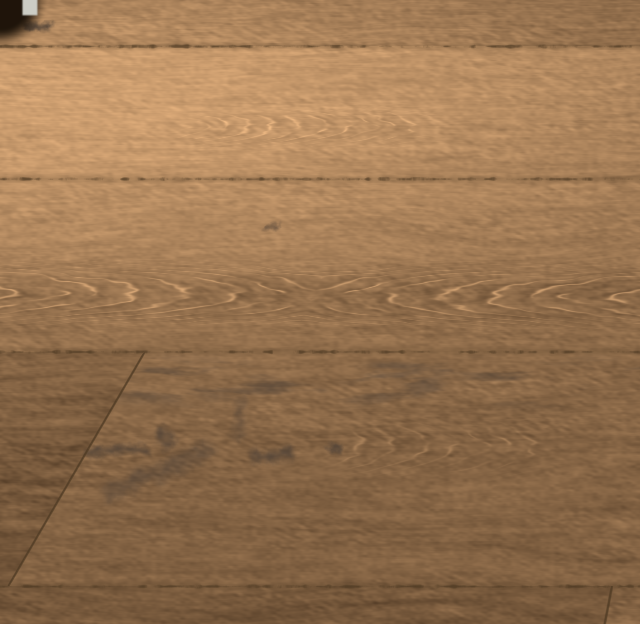
Reproduce this texture procedurally as a WebGL 1 fragment shader.

```glsl
precision highp float;
// Oak plank floor in perspective: canvas points are projected to floor
// coordinates (along the board, across the rows), then seams, grain noise,
// cathedral growth rings, dark stains and a warm glow set one wood tone.
uniform vec2 u_resolution;

const vec2 VANISHING = vec2(1.457, -1.541);  // x, depth measured down from the top
const float ROW_SCALE = 13.893;
const float ROW_SHIFT = 8.6;
const float BOARD_LENGTH = 1.5;
const vec3 WOOD_DARK = vec3(0.40, 0.295, 0.195);
const vec3 WOOD_LIGHT = vec3(0.86, 0.665, 0.47);
const vec3 SEAM_COLOR = vec3(0.31, 0.23, 0.14);
const vec3 STAIN_COLOR = vec3(0.30, 0.25, 0.21);
const vec3 SHADOW_COLOR = vec3(0.12, 0.08, 0.04);
const vec3 LEG_COLOR = vec3(0.80, 0.80, 0.77);

float hash(vec2 p) {
  vec3 q = fract(vec3(p.xyx) * 0.1031);
  q += dot(q, q.yzx + 33.33);
  return fract((q.x + q.y) * q.z);
}

float noise(vec2 p) {
  vec2 cell = floor(p), f = fract(p);
  f = f * f * (3.0 - 2.0 * f);
  return mix(mix(hash(cell), hash(cell + vec2(1.0, 0.0)), f.x),
             mix(hash(cell + vec2(0.0, 1.0)), hash(cell + 1.0), f.x), f.y);
}

float fbm(vec2 p) {
  float sum = 0.0, weight = 0.53;
  for (int i = 0; i < 4; i++) {
    sum += weight * noise(p);
    p = p * 2.03 + 17.3;
    weight *= 0.5;
  }
  return sum;
}

// Nested parabolic rings pointing to +x: thin pale lines with a dark trailing edge.
float cathedral(vec2 q, float spacing, float bend, float halfWidth) {
  float wobble = noise(q * vec2(30.0, 20.0) + 40.0) - 0.5
               + 0.4 * noise(q * vec2(90.0, 55.0) + 70.0);
  float t = fract((q.x + bend * q.y * q.y) / spacing + 0.7 * wobble);
  float pale = exp(-110.0 * (t - 0.45) * (t - 0.45));
  float dark = exp(-30.0 * (t - 0.7) * (t - 0.7));
  float fade = exp(-q.y * q.y / (halfWidth * halfWidth));
  float wear = smoothstep(0.1, 0.8, noise(q * vec2(45.0, 40.0) + 9.0));
  return fade * (0.23 * pale * wear - 0.06 * dark);
}

// Soft mark along the segment a-b.
float smudge(vec2 p, vec2 a, vec2 b, float radius) {
  vec2 ab = b - a;
  float h = clamp(dot(p - a, ab) / dot(ab, ab), 0.0, 1.0);
  return 1.0 - smoothstep(0.0, radius, length(p - a - ab * h));
}

float span(float lo, float hi, float soft, float x) {
  return smoothstep(lo - soft, lo + soft, x) * (1.0 - smoothstep(hi - soft, hi + soft, x));
}

void main() {
  vec2 p = gl_FragCoord.xy / u_resolution.y;
  p.y = 1.0 - p.y;
  float pixel = 1.0 / u_resolution.y;

  // Projection to the floor, and the board under this point.
  float depth = p.y - VANISHING.y;
  float along = (p.x - VANISHING.x) / depth;
  float across = ROW_SHIFT - ROW_SCALE / depth;
  float row = floor(across), v = across - row;
  float joint = along + 0.582 - 0.39 * (row - 2.0);
  float board = floor(joint / BOARD_LENGTH);
  float darkBoard = mod(board, 2.0);

  // Warm light from the upper left, tone per board.
  vec2 glow = p - vec2(0.1, 0.13);
  float tone = 0.507 + 0.30 * exp(-0.7 * glow.x * glow.x - 8.0 * glow.y * glow.y);
  tone -= 0.045 * darkBoard + 0.09 * step(row, -0.5);

  // Wavy streaks, short fibres and fine slanted pores in patches.
  vec2 grain = vec2(along, across) + vec2(7.3, 3.1) * (board + 3.0) + 20.0;
  grain.y += 0.09 * (noise(grain * vec2(7.0, 4.0)) - 0.5);
  tone += (0.08 + 0.07 * darkBoard) * (fbm(grain * vec2(10.0, 28.0)) - 0.5);
  tone += 0.10 * (fbm(grain * vec2(42.0, 62.0)) - 0.5);
  vec2 slant = vec2(p.x + 2.0 * p.y, p.y - 0.45 * p.x);
  float patchy = smoothstep(0.3, 0.7, fbm(grain * vec2(8.0, 9.0)));
  tone += (0.04 + 0.06 * patchy) * (noise(slant * vec2(45.0, 190.0)) - 0.5);
  tone += 0.05 * (noise(p * vec2(130.0, 230.0)) - 0.5);

  // Growth rings; the middle row mirrors about its blank centre.
  vec2 arcs = vec2(along + 0.456, across - 0.637);
  tone += 0.6 * cathedral(arcs, 0.022, 3.5, 0.10) * span(-0.2, 0.01, 0.03, arcs.x);
  vec2 flame = vec2(along + 0.474, across - 1.700 - 0.04 * (along + 0.474));
  tone -= 0.03 * exp(-60.0 * flame.y * flame.y);
  float flameFade = smoothstep(0.0, 0.055, abs(flame.x) + 0.7 * abs(flame.y));
  tone += flameFade * cathedral(vec2(-abs(flame.x), flame.y), 0.037, 6.0, 0.12);
  vec2 eye = vec2(along + 0.267, across - 2.444);
  tone += 0.55 * cathedral(eye, 0.021, 3.5, 0.08) * span(-0.135, 0.01, 0.015, eye.x);
  vec3 color = mix(WOOD_DARK, WOOD_LIGHT, (tone - 0.40) / 0.46);

  // Stains, feathered and broken by noise.
  vec2 w = p + 0.022 * (vec2(fbm(p * 50.0), fbm(p * 50.0 + 31.0)) - 0.5);
  float stain = smudge(w, vec2(0.18, 0.789), vec2(0.327, 0.722), 0.026) * 0.6;
  stain = max(stain, smudge(w, vec2(0.147, 0.723), vec2(0.234, 0.719), 0.015) * 0.75);
  stain = max(stain, smudge(w, vec2(0.262, 0.693), vec2(0.267, 0.708), 0.020) * 0.7);
  stain = max(stain, smudge(w, vec2(0.385, 0.640), vec2(0.383, 0.698), 0.016) * 0.4);
  stain = max(stain, smudge(w, vec2(0.414, 0.733), vec2(0.461, 0.726), 0.020) * 0.85);
  stain = max(stain, smudge(w, vec2(0.535, 0.715), vec2(0.541, 0.717), 0.014));
  stain = max(stain, smudge(w, vec2(0.425, 0.364), vec2(0.445, 0.363), 0.008) * 0.7);
  stain = max(stain, smudge(w, vec2(0.047, 0.044), vec2(0.080, 0.041), 0.012));
  float clouds = smoothstep(0.45, 0.8, fbm(grain * vec2(26.0, 22.0)));
  float cloudBand = span(0.04, 0.24, 0.06, v) * span(1.9, 2.1, 0.01, row) * (1.0 - darkBoard);
  stain = max(stain, 0.6 * clouds * cloudBand);
  color = mix(color, STAIN_COLOR, stain * (0.55 + 0.45 * noise(p * vec2(90.0, 160.0))));

  // Worn, broken seams between rows, cleaner joints at board ends.
  float seam = min(v, 1.0 - v) * depth * depth / ROW_SCALE;
  seam += 0.003 * (noise(p * vec2(110.0, 60.0)) - 0.5);
  float end = mod(joint + 0.5 * BOARD_LENGTH, BOARD_LENGTH) - 0.5 * BOARD_LENGTH;
  float gap = abs(end) * depth * 0.87;
  float broken = 0.15 + 0.65 * smoothstep(0.25, 0.75, fbm(p * vec2(70.0, 30.0)));
  float seamMask = broken * (1.0 - smoothstep(0.0, 0.0028 + pixel, seam));
  seamMask = max(seamMask, 0.22 * (1.0 - smoothstep(0.0, 0.009, seam)));
  float gapMask = 0.8 * (1.0 - smoothstep(0.0004, 0.0014 + pixel, gap));
  color = mix(color, SEAM_COLOR, max(seamMask, gapMask));

  // Furniture foot and its shadow in the upper left corner.
  color = mix(color, SHADOW_COLOR, 1.0 - smoothstep(0.045, 0.078, length(p)));
  float leg = span(0.036, 0.060, 1.5 * pixel, p.x) * (1.0 - smoothstep(0.022, 0.027, p.y));
  gl_FragColor = vec4(mix(color, LEG_COLOR, leg), 1.0);
}
```
